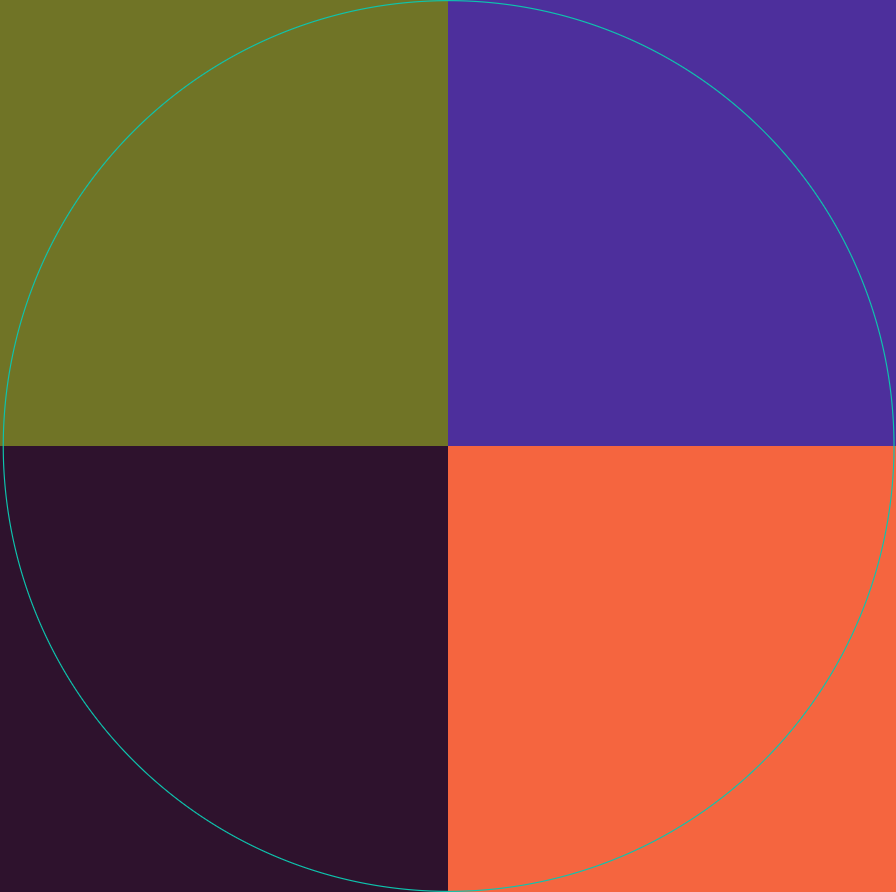
Write a Shadertoy shader that draws this background.

```glsl
// Four flat colour quadrants with a thin teal circle touching the canvas edges.

#define OLIVE       vec3(0.440, 0.453, 0.148)
#define VIOLET      vec3(0.302, 0.184, 0.612)
#define PLUM        vec3(0.180, 0.070, 0.176)
#define ORANGE      vec3(0.961, 0.396, 0.247)
#define RING_COLOR  vec3(0.05, 0.77, 0.68)
#define RING_CENTER vec2(0.0007, 0.0)
#define RING_RADIUS 0.4993
#define RING_WIDTH  0.0013

// Box-filtered coverage of a stroke, also valid below one pixel in width.
float strokeCoverage(float dist, float width, float pixel) {
    float edge = 0.5 + (0.5 * width - abs(dist)) / pixel;
    return clamp(edge, 0.0, min(1.0, width / pixel));
}

void mainImage(out vec4 fragColor, in vec2 fragCoord) {
    // Centred coordinates, with the canvas height as one unit
    float pixel = 1.0 / iResolution.y;
    vec2 p = (fragCoord - 0.5 * iResolution.xy) * pixel;

    // Quadrants with antialiased seams
    vec2 side = clamp(0.5 + p / pixel, 0.0, 1.0);
    vec3 lower = mix(PLUM, ORANGE, side.x);
    vec3 upper = mix(OLIVE, VIOLET, side.x);
    vec3 color = mix(lower, upper, side.y);

    // Circle outline
    float ringDistance = length(p - RING_CENTER) - RING_RADIUS;
    color = mix(color, RING_COLOR, strokeCoverage(ringDistance, RING_WIDTH, pixel));

    fragColor = vec4(color, 1.0);
}
```
